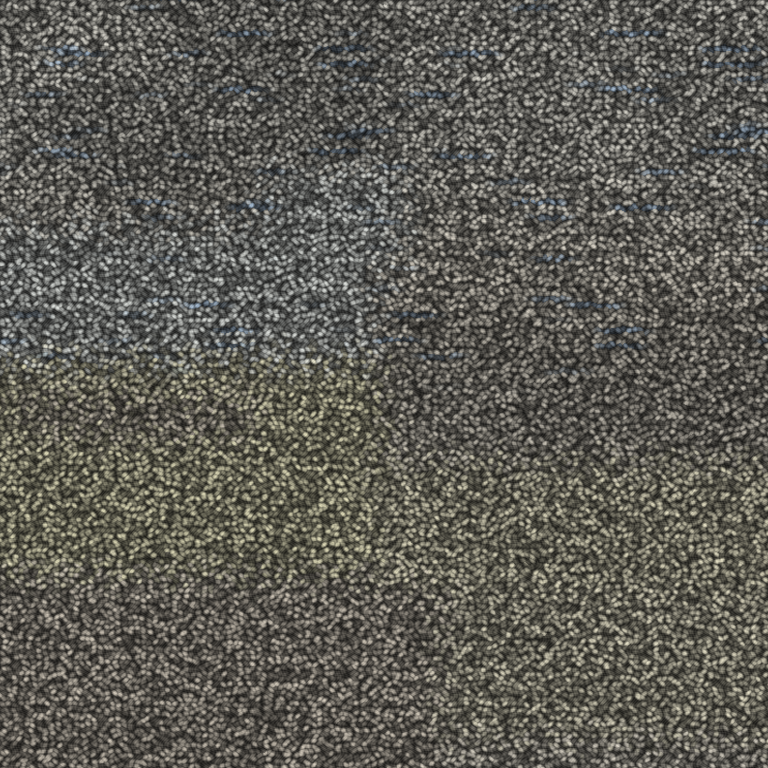
A WebGL 1 fragment shader for this texture:

```glsl
precision highp float;
// Loop-pile carpet: smoothed cellular noise makes small yarn loops with
// soft dark gaps. Each loop takes its shade from ragged dyed blocks and
// from thin horizontal streaks of blue or dark yarn along the loop rows.
uniform vec2 u_resolution;

#define LOOPS vec2(126.0, 150.0)  // loops across and up the canvas
#define JITTER vec2(0.74, 0.84)   // scatter of loops inside their cells
#define GAP_TONE 0.165            // shade between loops
#define YARN_DARK 0.28            // darkest loop top
#define YARN_LIGHT 0.76           // lightest loop top
#define BLEND 14.0                // higher gives crisper loop borders
#define RAGGED vec2(0.050, 0.050) // scatter of loops over block edges
#define NEUTRAL vec3(1.02, 0.99, 0.925)
#define BLUE_GREY vec3(0.985, 1.0, 0.98)
#define OLIVE vec3(1.035, 1.015, 0.855)
#define BROWN vec3(1.03, 0.985, 0.91)
#define BLUE_YARN vec3(0.80, 0.97, 1.16)

float hash(vec2 p) {
  vec3 q = fract(p.xyx * vec3(0.1031, 0.1030, 0.0973));
  q += dot(q, q.yzx + 33.33);
  return fract((q.x + q.y) * q.z);
}

vec2 hash2(vec2 p) {
  return vec2(hash(p + 17.3), hash(p + 71.9));
}

// Soft rectangle: 1 inside, 0 outside.
float block(vec2 p, vec2 low, vec2 high) {
  const float soft = 0.025;
  vec2 inside = smoothstep(low - soft, low + soft, p)
              * (1.0 - smoothstep(high - soft, high + soft, p));
  return inside.x * inside.y;
}

// Waves along one row, with a different phase and strength per row.
float rowWave(float x, float row, float seed) {
  float phase = hash(vec2(row, seed)) * 6.2832;
  float wave = sin(x * 13.0 + phase) + 0.6 * sin(x * 37.0 + phase * 3.0);
  return wave * hash(vec2(row, seed + 9.0)) / 1.6;
}

// Dyed blocks: tint in rgb, brightness in a.
vec4 dye(vec2 p) {
  float blue = block(p, vec2(-0.1, 0.52), vec2(0.49, 0.71));
  blue += block(p, vec2(0.34, 0.66), vec2(0.53, 0.79)) * (1.0 - blue);
  float paleTop = block(p, vec2(-0.1, 0.89), vec2(0.19, 0.97));
  float olive = block(p, vec2(-0.1, 0.25), vec2(0.50, 0.525));
  olive = max(olive, 0.65 * block(p, vec2(0.48, 0.22), vec2(1.1, 0.40)));
  olive = max(olive, 0.50 * block(p, vec2(0.56, 0.04), vec2(1.1, 0.24)));
  float brown = block(p, vec2(-0.1, -0.1), vec2(0.57, 0.24));
  float darkTop = block(p, vec2(0.10, 0.71), vec2(0.33, 0.91));
  darkTop = max(darkTop, block(p, vec2(0.19, 0.79), vec2(0.50, 1.1)));
  float darkRight = block(p, vec2(0.50, 0.40), vec2(1.1, 0.60));
  float darkLeft = block(p, vec2(0.02, 0.435), vec2(0.33, 0.48));
  float upper = smoothstep(0.60, 0.85, p.y);

  vec3 tint = mix(NEUTRAL, BLUE_GREY, max(blue, 0.4 * upper));
  tint = mix(tint, OLIVE, olive);
  tint = mix(tint, BROWN, max(brown, darkLeft));
  float light = 1.02 + 0.05 * blue + 0.08 * paleTop + 0.03 * olive
              - 0.11 * darkTop - 0.10 * darkRight - 0.12 * darkLeft
              - 0.07 * brown;
  return vec4(tint, light);
}

void main() {
  vec2 uv = gl_FragCoord.xy / u_resolution;
  vec2 grid = uv * LOOPS;
  vec2 base = floor(grid);

  // Blend nearby loops by distance, and remember the nearest one.
  float strongest = -1.0;
  float weightSum = 0.0;
  float shadeSum = 0.0;
  vec2 loopId = base;
  for (int j = -1; j <= 1; j++) {
    for (int i = -1; i <= 1; i++) {
      vec2 id = base + vec2(float(i), float(j));
      vec2 offset = grid - id - 0.5 - (hash2(id) - 0.5) * JITTER;
      offset.x += 0.25 * mod(id.y, 2.0) - 0.125;
      offset.y += offset.x * (hash(id + 5.0) - 0.5) * 1.2;
      float weight = exp(-BLEND * dot(offset, offset));
      weightSum += weight;
      shadeSum += weight * hash(id + 43.0);
      if (weight > strongest) {
        strongest = weight;
        loopId = id;
      }
    }
  }

  // Rounded loop profile, yarn shade and fine fibres.
  float distance = sqrt(max(0.0, -log(weightSum) / BLEND));
  float pile = 1.0 - smoothstep(0.10, 0.78, distance);
  float yarn = mix(YARN_DARK, YARN_LIGHT, shadeSum / weightSum);
  float fibre = sin(dot(grid, vec2(8.0, 3.0)) + 5.0 * sin(grid.y * 1.7))
              * sin(dot(grid, vec2(-2.0, 6.0)) + 4.0 * sin(grid.x * 1.3));
  float tone = mix(GAP_TONE, yarn, pile) + 0.05 * fibre;

  // Dye of the block this loop belongs to.
  vec2 centre = (loopId + 0.5) / LOOPS;
  vec4 dyed = dye(centre + (hash2(loopId + 120.0) - 0.5) * RAGGED);

  // Row streaks: uneven light, dark yarn, and blue yarn higher up.
  float light = dyed.a + 0.12 * rowWave(uv.x, loopId.y, 3.0);
  light -= 0.20 * smoothstep(0.45, 0.80, rowWave(uv.x, loopId.y, 31.0));
  float blueRow = smoothstep(0.38, 0.75, rowWave(uv.x, loopId.y, 57.0));
  blueRow *= smoothstep(0.48, 0.56, centre.y);
  vec3 tint = mix(dyed.rgb, BLUE_YARN, 0.65 * blueRow);
  light -= 0.12 * blueRow;

  gl_FragColor = vec4(clamp(tone * light * tint, 0.0, 1.0), 1.0);
}
```
